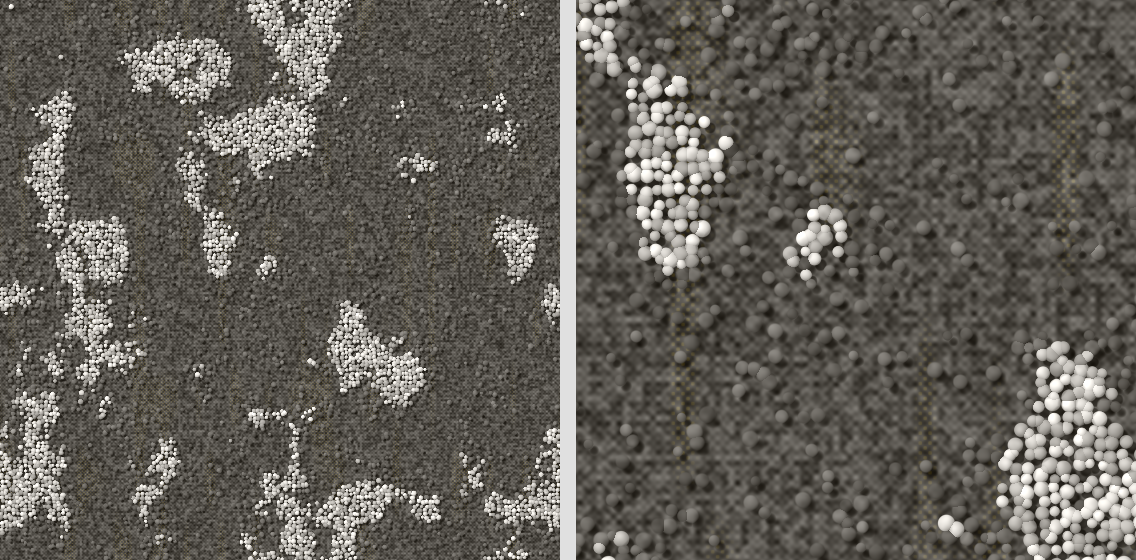
Left, the full canvas; right, a detail of the centre.
A three.js fragment shader for this texture:

```glsl
varying vec2 vUv;

float hash(vec2 p) {
  vec3 q = fract(p.xyx * vec3(0.1031, 0.1030, 0.0973));
  q += dot(q, q.yzx + 33.33);
  return fract((q.x + q.y) * q.z);
}

// Value noise that wraps after a whole number of cells
float noise(vec2 p, vec2 period) {
  vec2 cell = floor(p);
  vec2 f = p - cell;
  f = f * f * (3.0 - 2.0 * f);
  vec2 lo = mod(cell, period);
  vec2 hi = mod(cell + 1.0, period);
  float bottom = mix(hash(lo), hash(vec2(hi.x, lo.y)), f.x);
  float top = mix(hash(vec2(lo.x, hi.y)), hash(hi), f.x);
  return mix(bottom, top, f.y);
}

// Where the raised pale pile gathers into patches
float pileCover(vec2 uv) {
  vec2 freq = vec2(11.0, 9.0);
  float sum = 0.0;
  float weight = 0.52;
  for (int i = 0; i < 3; i++) {
    sum += weight * noise(uv * freq + 0.37 * float(i), freq);
    freq *= 2.0;
    weight *= 0.58;
  }
  return sum / 1.0;
}

// Highest yarn tuft at a point: xy = offset from its centre, z = height, w = tone
vec4 tuft(vec2 uv) {
  const float count = 140.0;
  vec2 p = uv * count;
  vec4 best = vec4(0.0);
  for (int j = -1; j <= 1; j++) {
    for (int i = -1; i <= 1; i++) {
      vec2 cell = floor(p) + vec2(float(i), float(j));
      vec2 id = mod(cell, count);
      vec2 centre = cell + 0.15 + 0.7 * vec2(hash(id + 211.0), hash(id + 373.0));
      float cover = pileCover(centre / count);
      float pale = step(hash(id + 531.0), smoothstep(0.55, 0.66, cover));
      float grey = step(hash(id + 757.0), 0.08 + 0.45 * smoothstep(0.42, 0.6, cover));
      vec2 offset = (p - centre) / mix(0.45, 0.78, hash(id + 919.0));
      float height = (1.0 - dot(offset, offset)) * max(pale, 0.6 * grey);
      float shade = hash(id + 613.0);
      float tone = mix(0.36 + 0.18 * shade, 0.62 + 0.34 * shade, pale);
      if (height > best.z) best = vec4(offset, height, tone);
    }
  }
  return best;
}

void main() {
  const float TAU = 6.2831853;
  vec2 lightDir = vec2(-0.7, 0.7);

  // Flat woven ground with uneven threads
  vec2 thread = cos(TAU * 170.0 * vUv);
  float grain = noise(vUv * 256.0, vec2(256.0)) - 0.5;
  float mottle = noise(vUv * 48.0, vec2(48.0)) - 0.5;
  float ground = 0.31 + 0.035 * thread.x * thread.y + 0.02 * thread.y;
  ground += 0.26 * grain + 0.05 * mottle;

  // Ochre specks in loose upright columns
  float column = smoothstep(0.6, 0.85, noise(vUv * vec2(48.0, 7.0), vec2(48.0, 7.0)));
  float speck = column * smoothstep(0.0, 0.8, thread.x * thread.y);

  // Tufts, lit from the upper left, with short cast shadows
  vec4 yarn = tuft(vUv);
  float caster = tuft(vUv + lightDir * 0.005).z;
  float shadow = smoothstep(0.05, 0.6, caster - yarn.z);
  float dome = 0.62 + 0.4 * sqrt(yarn.z) + 0.24 * dot(yarn.xy, lightDir);
  float lit = yarn.w * dome + 0.12 * grain;
  float coverage = smoothstep(0.0, 0.3, yarn.z);

  float value = mix(ground * (1.0 - 0.5 * shadow), lit * (1.0 - 0.15 * shadow), coverage);
  vec3 warmth = vec3(0.014, 0.0, -0.024);
  vec3 color = vec3(value) + warmth;
  color += vec3(0.08, 0.06, -0.02) * speck * (1.0 - coverage);
  gl_FragColor = vec4(clamp(color, 0.0, 1.0), 1.0);
}
```
